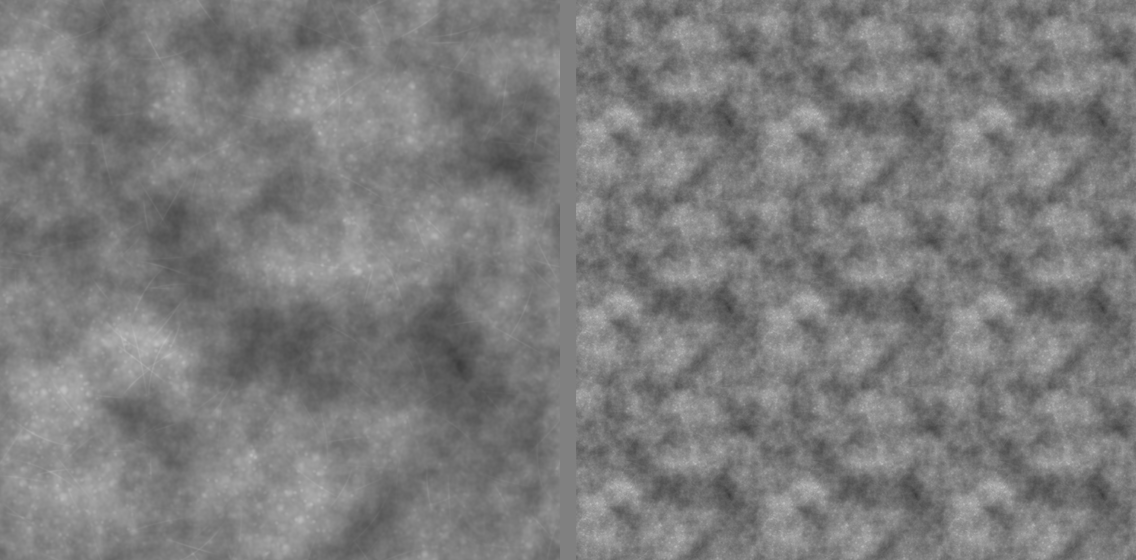
Left, the tile; right, the same tile 3 across and 3 down.
Give the GLSL for this texture, as a Shadertoy shader.

```glsl
// Seamless grey mottled clouds with soft specks and faint hair-like fibres.

const float BASE_GREY = 0.478;
const float CLOUD_CONTRAST = 0.225;
const int CLOUD_CELLS = 4;        // lattice cells across the tile, first octave
const int CLOUD_OCTAVES = 6;
const float CLOUD_GAIN = 0.65;
const int SPECK_CELLS = 42;
const float SPECK_STRENGTH = 0.075;
const int FIBRE_CELLS = 11;
const int FIBRES_PER_CELL = 4;
const float FIBRE_WIDTH = 0.0019; // in tile widths
const float FIBRE_STRENGTH = 0.058;
const float PI = 3.14159;

// Three random values in 0..1 for a lattice cell that wraps every n cells.
vec3 cellRandom(ivec2 cell, int n, int seed) {
    ivec2 wrapped = (cell + n) % n;
    uvec3 v = uvec3(wrapped, seed) * 1664525u + 1013904223u;
    v.x += v.y * v.z; v.y += v.z * v.x; v.z += v.x * v.y;
    v ^= v >> 16u;
    v.x += v.y * v.z; v.y += v.z * v.x; v.z += v.x * v.y;
    return vec3(v >> 8u) / 16777216.0;
}

float cornerSlope(ivec2 cell, vec2 offset, int n, int seed) {
    float angle = 2.0 * PI * cellRandom(cell, n, seed).x;
    return dot(vec2(cos(angle), sin(angle)), offset);
}

// Gradient noise with n wrapping cells across the tile.
float gradientNoise(vec2 p, int n, int seed) {
    vec2 q = fract(p) * float(n);
    ivec2 cell = ivec2(floor(q));
    vec2 f = fract(q);
    vec2 u = f * f * f * (f * (f * 6.0 - 15.0) + 10.0);
    float low = mix(cornerSlope(cell, f, n, seed),
                    cornerSlope(cell + ivec2(1, 0), f - vec2(1, 0), n, seed), u.x);
    float high = mix(cornerSlope(cell + ivec2(0, 1), f - vec2(0, 1), n, seed),
                     cornerSlope(cell + ivec2(1, 1), f - vec2(1, 1), n, seed), u.x);
    return mix(low, high, u.y);
}

float clouds(vec2 p) {
    float sum = 0.0;
    float amplitude = 1.0;
    int n = CLOUD_CELLS;
    for (int i = 0; i < CLOUD_OCTAVES; i++) {
        vec2 shift = vec2(0.137, 0.291) * float(i);
        sum += amplitude * gradientNoise(p + shift, n, 11 + i);
        amplitude *= CLOUD_GAIN;
        n *= 2;
    }
    return sum;
}

// Cellular noise: one soft round speck of random brightness per cell.
float specks(vec2 p, int n, int seed) {
    vec2 q = p * float(n);
    ivec2 home = ivec2(floor(q));
    float sum = 0.0;
    for (int y = -1; y <= 1; y++)
    for (int x = -1; x <= 1; x++) {
        ivec2 cell = home + ivec2(x, y);
        vec3 r = cellRandom(cell, n, seed);
        vec2 d = q - vec2(cell) - r.xy;
        float radius = mix(0.75, 0.4, r.z);
        float falloff = max(0.0, 1.0 - dot(d, d) / (radius * radius));
        sum += r.z * r.z * falloff * falloff;
    }
    return sum;
}

// Thin, slightly bent strands that fade towards both ends.
float fibres(vec2 p, int n) {
    vec2 q = p * float(n);
    ivec2 home = ivec2(floor(q));
    float width = FIBRE_WIDTH * float(n);
    float sum = 0.0;
    for (int y = -1; y <= 1; y++)
    for (int x = -1; x <= 1; x++)
    for (int k = 0; k < FIBRES_PER_CELL; k++) {
        ivec2 cell = home + ivec2(x, y);
        vec3 place = cellRandom(cell, n, 101 + k);
        vec3 shape = cellRandom(cell, n, 151 + k);
        vec2 d = q - vec2(cell) - place.xy;
        vec2 direction = vec2(cos(place.z * PI), sin(place.z * PI));
        float along = dot(d, direction);
        float bend = (shape.y - 0.5) * 0.5;
        float across = dot(d, vec2(-direction.y, direction.x)) - bend * along * along;
        float halfLength = mix(0.25, 0.9, shape.x);
        float taper = max(0.0, 1.0 - along * along / (halfLength * halfLength));
        sum += shape.z * shape.z * taper * exp(-across * across / (width * width));
    }
    return sum;
}

void mainImage(out vec4 fragColor, in vec2 fragCoord) {
    vec2 p = fragCoord / iResolution.xy;
    float cloud = clouds(p);

    // Specks gather in the bright patches, fibres in loose drifts.
    float speck = specks(p, SPECK_CELLS, 31) + 0.7 * specks(p, SPECK_CELLS * 2, 37);
    float speckShare = clamp(0.6 + 1.2 * cloud, 0.2, 1.3);
    float drift = smoothstep(-0.35, 0.35, gradientNoise(p + 0.43, 5, 71));

    float grey = BASE_GREY + CLOUD_CONTRAST * cloud;
    grey += SPECK_STRENGTH * speck * speckShare;
    grey += FIBRE_STRENGTH * fibres(p, FIBRE_CELLS) * mix(0.3, 1.0, drift);
    fragColor = vec4(vec3(clamp(grey, 0.0, 1.0)), 1.0);
}
```
